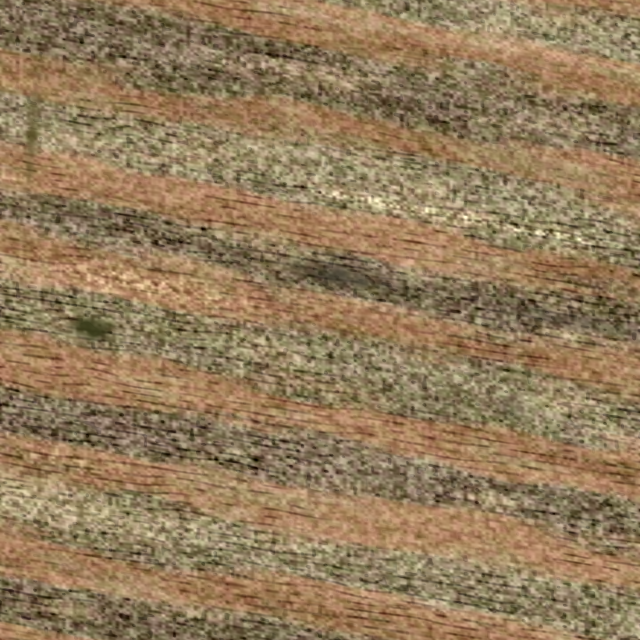
This texture is drawn by a WebGL 1 fragment shader. Its source:

```glsl
precision highp float;
// Farmland seen from above: slanted strips of bare orange soil, dry green crop and
// dark stubble alternate by cosines of the distance across the strips. Thin broken
// planting rows and layered value noise add furrows, speckle and worn patches.
uniform vec2 u_resolution;

float hash(vec2 p) {
  vec3 q = fract(vec3(p.xyx) * vec3(0.1031, 0.1030, 0.0973));
  q += dot(q, q.yzx + 33.33);
  return fract((q.x + q.y) * q.z);
}

float noise(vec2 p) {
  vec2 i = floor(p), f = fract(p);
  f = f * f * (3.0 - 2.0 * f);
  return mix(mix(hash(i), hash(i + vec2(1.0, 0.0)), f.x),
             mix(hash(i + vec2(0.0, 1.0)), hash(i + vec2(1.0, 1.0)), f.x), f.y);
}

float fbm(vec2 p) {
  float sum = 0.0, weight = 0.53;
  for (int i = 0; i < 4; i++) {
    sum += weight * noise(p);
    p = p * 2.03 + 17.3;
    weight *= 0.5;
  }
  return sum;
}

// Soft elliptical spot, 1 at its centre
float spot(vec2 p, vec2 centre, vec2 radius) {
  vec2 d = (p - centre) / radius;
  return exp(-dot(d, d));
}

void main() {
  vec2 uv = gl_FragCoord.xy / u_resolution;
  float down = 1.0 - uv.y;
  vec2 field = vec2(uv.x, down - 0.187 * uv.x) + 3.0;   // along, across the strips
  vec2 rows = vec2(uv.x, down - 0.15 * uv.x) + 3.0;     // along, across the rows
  vec2 strip = field - 3.0;

  // Strips: soil every half period, stubble and crop in turn between them
  float wander = 0.06 * (fbm(field * vec2(4.0, 22.0)) - 0.5);
  float phase = 6.28318 * (strip.y + wander - 0.026) / 0.302;
  float streak = fbm(field * vec2(2.5, 38.0) + 9.0) - 0.5;
  float patches = fbm(field * vec2(9.0, 30.0) + 40.0) - 0.5;
  float soil = smoothstep(-0.35, 0.75, -cos(2.0 * phase) + 1.6 * streak + 1.2 * patches);
  float stubble = smoothstep(0.35, 0.95, cos(phase) + 0.8 * patches);

  vec3 color = mix(vec3(0.565, 0.515, 0.385), vec3(0.465, 0.400, 0.300), stubble);
  color = mix(color, vec3(0.655, 0.475, 0.325), soil * 0.85);
  color = mix(color, vec3(0.635, 0.555, 0.425), smoothstep(0.0, 0.3, patches) * 0.7);
  color += 0.22 * streak + vec3(0.06, 0.05, 0.01) * patches;

  // Planting rows, broken along their length and fading in places
  float rowAt = rows.y * 80.0 + 0.7 * noise(rows * vec2(14.0, 25.0));
  float furrow = smoothstep(0.22, 0.5, abs(fract(rowAt) - 0.5));
  float broken = smoothstep(0.25, 0.75, noise(vec2(rows.x * 45.0, floor(rowAt + 0.5) * 7.3)));
  float visible = smoothstep(0.3, 0.65, fbm(rows * vec2(5.0, 12.0) + 70.0));
  color += 0.025 - vec3(0.20, 0.19, 0.16) * furrow * broken * visible;

  // Leaf and clod speckle, coarser and stronger where plants grow
  float coarse = noise(rows * vec2(95.0, 135.0)) - 0.5;
  float fine = noise(rows * vec2(180.0, 235.0) + 5.0) - 0.5;
  float speckle = coarse * 0.55 + fine * 0.65;
  color += speckle * mix(0.46, 0.27, soil);
  float hue = noise(rows * vec2(70.0, 100.0) + 31.0) - 0.5;
  color += hue * vec3(-0.035, 0.035, -0.035);
  float gap = smoothstep(0.68, 0.9, noise(rows * vec2(110.0, 150.0) + 83.0));
  color -= gap * (1.0 - 0.6 * soil) * vec3(0.15, 0.14, 0.12);

  // Pale worn streaks lying along the strips
  float worn = smoothstep(0.43, 0.5, uv.x) * exp(-pow((strip.y - 0.206) / 0.008, 2.0));
  worn += spot(strip, vec2(0.22, 0.403), vec2(0.17, 0.018));
  worn += 0.7 * spot(strip, vec2(0.09, 0.70), vec2(0.07, 0.014));
  worn += 0.5 * spot(strip, vec2(0.0, 0.27), vec2(0.05, 0.012));
  color += worn * (0.09 + 0.3 * speckle) * vec3(1.0, 1.05, 0.95);

  // Shrub, damp hollows and a faint crossing track
  float ragged = 0.45 + 1.1 * noise(rows * vec2(60.0, 70.0) + 12.0);
  float shrub = spot(vec2(uv.x, down), vec2(0.14, 0.515), vec2(0.028, 0.017));
  color = mix(color, vec3(0.21, 0.22, 0.09), min(shrub * ragged, 0.9));
  float damp = spot(strip, vec2(0.53, 0.332), vec2(0.09, 0.016))
             + 0.6 * spot(strip, vec2(0.88, 0.332), vec2(0.10, 0.013))
             + 0.6 * spot(strip, vec2(0.80, 0.49), vec2(0.02, 0.016));
  color = mix(color, vec3(0.26, 0.25, 0.20), min(0.6 * damp * ragged, 0.8));
  float track = spot(vec2(uv.x + 0.08 * (down - 0.2), down), vec2(0.051, 0.21), vec2(0.009, 0.085));
  color = mix(color, vec3(0.34, 0.30, 0.14), min(0.6 * track * ragged, 0.8));

  gl_FragColor = vec4(clamp(color, 0.0, 1.0), 1.0);
}
```
